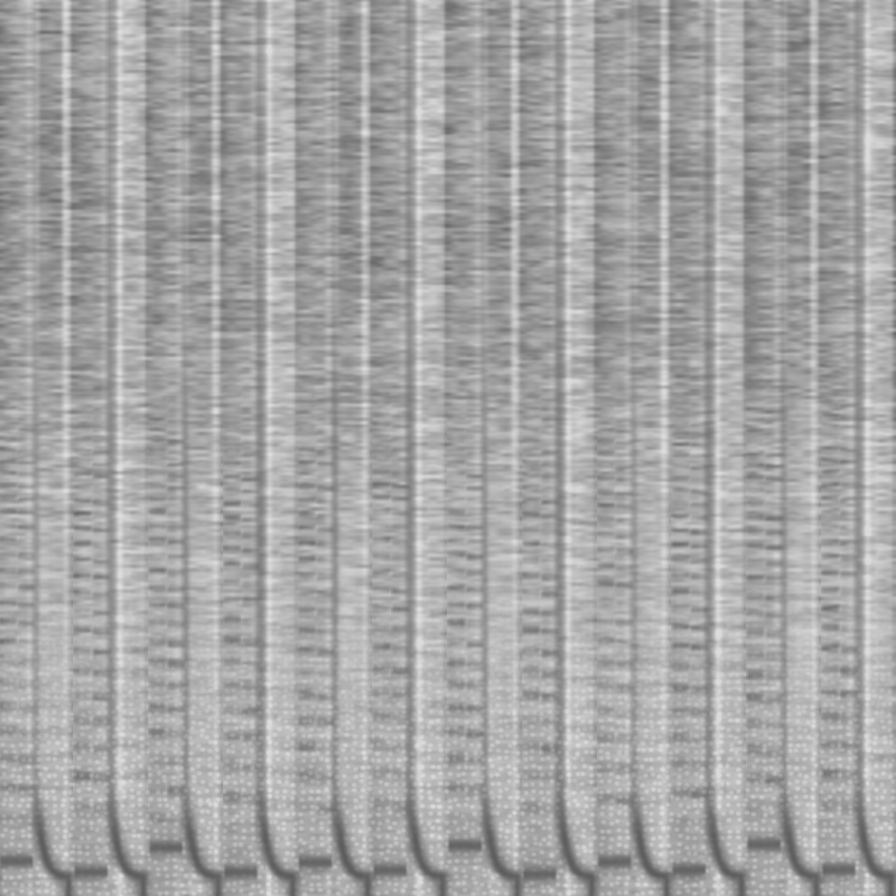
This pattern is drawn by a three.js fragment shader. Its source:

```glsl
// Grey spectrogram of twelve alternating beats: onset lines, falling sweeps, bass notes, rungs and streaks.
varying vec2 vUv;

const float BEAT_WIDTH = 0.08345;
const float FIRST_BEAT = 0.040;
const float BASE_GREY = 0.664;
const float SWEEP_GREY = 0.33;
const float BASS_GREY = 0.37;
const float ONSET_DARK = 0.105;
const float FLASH_LIGHT = 0.105;
const float RUNG_DARK = 0.17;
const float RUNG_COUNT = 7.2;    // harmonic number at the bottom edge
const float RUNG_GROWTH = 0.375; // height over which it grows by e
const float STREAK_AMOUNT = 0.16;
const float COLUMN_AMOUNT = 0.04;
const float SPECKLE_LIGHT = 0.09;
const float TAIL_HEIGHT = 0.021;
const float SWEEP_DROP = 0.09;
const float SWEEP_RATE = 12.0;
const float TAU = 6.28319;

float hash(vec2 p) {
  vec3 q = fract(vec3(p.xyx) * 0.1031);
  q += dot(q, q.yzx + 33.33);
  return fract((q.x + q.y) * q.z);
}

float valueNoise(vec2 p) {
  vec2 i = floor(p), f = fract(p);
  f = f * f * (3.0 - 2.0 * f);
  return mix(mix(hash(i), hash(i + vec2(1.0, 0.0)), f.x),
             mix(hash(i + vec2(0.0, 1.0)), hash(i + 1.0), f.x), f.y) - 0.5;
}

// Distance to the nearest scattered point
float cellular(vec2 p) {
  vec2 i = floor(p);
  float nearest = 2.0;
  for (int y = -1; y <= 1; y++) {
    for (int x = -1; x <= 1; x++) {
      vec2 c = i + vec2(float(x), float(y));
      vec2 site = c + 0.22 + 0.56 * vec2(hash(c + 7.0), hash(c + 51.0));
      nearest = min(nearest, length(p - site));
    }
  }
  return nearest;
}

float bump(float x, float centre, float width) {
  float d = (x - centre) / width;
  return exp(-d * d);
}

float band(float x, float a, float b, float soft) {
  return smoothstep(a - soft, a + soft, x) * (1.0 - smoothstep(b - soft, b + soft, x));
}

// Broad light and dark columns within a beat
float columns(float t, float h, float odd) {
  float high = smoothstep(0.30, 0.85, h);
  float evenBeat = mix(0.05, -0.09, high) * band(t, 0.05, 0.35, 0.04)
                 + FLASH_LIGHT * bump(t, 0.40, 0.05);
  float oddBeat = FLASH_LIGHT * bump(t, 0.12, 0.05) + 0.055 * band(t, 0.10, 0.45, 0.04);
  float offBeat = smoothstep(0.44, 0.50, t) * exp(-4.0 * max(t - 0.52, 0.0));
  return mix(evenBeat, oddBeat, odd) - mix(0.03, 0.11, high) * offBeat
       + 0.04 * bump(t, 0.91, 0.045);
}

// Soft dark vertical line at the start of each beat
float onset(float beats, float h) {
  float nearest = floor(beats + 0.5);
  float odd = mod(nearest, 2.0);
  float reach = 1.0 - smoothstep(0.50, 0.72, h) * mix(0.85, 0.4, odd);
  float strength = mix(0.75, 0.95, odd) + 0.3 * hash(vec2(nearest + 9.0, 3.0));
  return reach * strength * bump(beats, nearest, mix(0.05, 0.065, odd)) * smoothstep(0.06, 0.11, h);
}

// Pitch falling from the onset line into a low tail
float sweep(float beats, float h) {
  float t = fract(beats + 0.15) - 0.15;
  float curveT = max(log(SWEEP_DROP / max(h - TAIL_HEIGHT, 0.0005)) / SWEEP_RATE, 0.0);
  float dx = abs(t - 0.015 - curveT) * BEAT_WIDTH;
  float dy = abs(h - TAIL_HEIGHT - SWEEP_DROP * exp(-SWEEP_RATE * (t - 0.015)));
  float d = dx * dy / (length(vec2(dx, dy)) + 0.00001);
  return bump(d, 0.0, 0.0078) * (1.0 - smoothstep(0.42, 0.60, t))
       * (1.0 - smoothstep(0.06, 0.14, h));
}

float bassNote(float beat, float t, float h) {
  float odd = mod(beat, 2.0);
  float level = mix(0.027, mod(beat, 4.0) < 2.0 ? 0.056 : 0.040, odd);
  level += 0.006 * (hash(vec2(beat + 20.0, 5.0)) - 0.5);
  return bump(h, level, 0.0085) * band(t, 0.52, 0.96, 0.03);
}

// Dashes on the harmonics, closer together with height
float rungs(float beat, float t, float h, float odd) {
  float slot = floor(t * 4.0);
  float pitch = 1.0 + 0.12 * hash(vec2(beat + 30.0, floor(slot * 0.5))) + 0.006 * slot;
  float harmonic = RUNG_COUNT * pitch * exp(h / RUNG_GROWTH);
  float line = pow(0.5 + 0.5 * cos(TAU * harmonic), 2.0);
  float strength = 0.4 + 0.7 * hash(vec2(floor(harmonic + 0.5), slot + beat * 4.0 + 40.0));
  float gate = 0.5 + 0.5 * band(fract(t * 4.0), 0.10, 0.90, 0.10);
  float level = mix(mix(0.15, 0.45, odd), 1.0, smoothstep(0.46, 0.51, t));
  float fade = smoothstep(0.06, 0.11, h) * (1.0 - smoothstep(0.38, 0.66, h));
  return (line * strength * gate - 0.24) * level * fade;
}

void main() {
  float h = vUv.y;
  float beats = (vUv.x - FIRST_BEAT) / BEAT_WIDTH;
  float beat = floor(beats);
  float t = beats - beat;
  float odd = mod(beat, 2.0);
  float line = onset(beats, h);
  float calm = 1.0 - 0.5 * min(line, 1.0);

  float grey = BASE_GREY - 0.02 * bump(h, 0.70, 0.18) + columns(t, h, odd);
  grey += COLUMN_AMOUNT * valueNoise(vec2(vUv.x * 85.0, h * 3.0 + 7.0));
  grey -= ONSET_DARK * line + RUNG_DARK * calm * rungs(beat, t, h, odd);

  // Horizontal streaks at several lengths
  float streaks = valueNoise(vUv * vec2(62.0, 250.0)) + 0.4 * valueNoise(vUv * vec2(120.0, 280.0) + 80.0)
                + 0.6 * valueNoise(vUv * vec2(14.0, 190.0) + 190.0);
  grey += STREAK_AMOUNT * calm * streaks * mix(0.45, 1.0, smoothstep(0.10, 0.55, h));

  // Pale speckles low down
  float dots = 1.0 - smoothstep(0.10, 0.45, cellular(vUv * vec2(105.0, 115.0)));
  grey += SPECKLE_LIGHT * (dots - 0.15) * (1.0 - smoothstep(0.08, 0.40, h));

  grey = mix(grey, BASS_GREY, 0.9 * bassNote(beat, t, h));
  grey = mix(grey, SWEEP_GREY, 0.9 * sweep(beats, h));
  gl_FragColor = vec4(vec3(clamp(grey, 0.28, 0.86)), 1.0);
}
```
